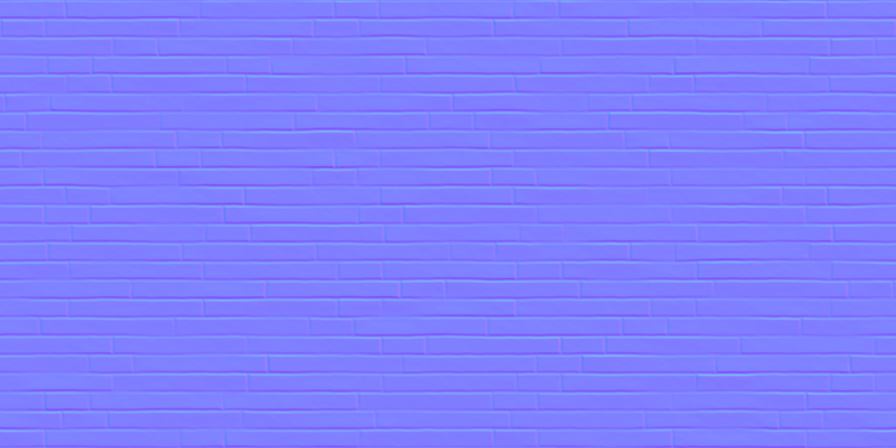
Give the GLSL for this texture map, as a Shadertoy shader.

```glsl
// Tangent-space normal map of a painted brick wall in a wild bond, tiling both ways.

#define ROWS 24.0          // courses up the canvas
#define UNITS 20.0         // header widths across the canvas
#define BEVEL 0.0066       // width of the rounded brick edge
#define JOINT_DEPTH 0.00094 // mean depth of the bed joints
#define HEAD_JOINT 0.55    // depth of upright joints relative to bed joints
#define WOBBLE 0.0024      // waviness of the joints
#define TILT 0.014         // largest slope of a single brick
#define LUMPS 0.00020      // height of soft paint lumps
#define GRAIN 0.00012      // height of fine paint grain
#define EPS 0.0012         // step for measuring slopes

float hash(vec2 p) {
    vec3 q = fract(vec3(p.xyx) * 0.1031);
    q += dot(q, q.yzx + 33.33);
    return fract((q.x + q.y) * q.z);
}

// Value noise that repeats over the 2 by 1 canvas; freq must be whole.
float noise(vec2 p, vec2 freq, float seed) {
    vec2 period = vec2(2.0, 1.0) * freq;
    vec2 cell = floor(p * freq), f = fract(p * freq);
    f = f * f * f * (f * (f * 6.0 - 15.0) + 10.0);
    vec2 a = mod(cell, period) + seed;
    vec2 b = mod(cell + 1.0, period) + seed;
    return mix(mix(hash(a), hash(vec2(b.x, a.y)), f.x),
               mix(hash(vec2(a.x, b.y)), hash(b), f.x), f.y);
}

// Each course holds two headers (1 unit) and six stretchers (3 units).
// Returns position inside the brick, brick length and a brick number.
vec3 layBrick(float x, float row) {
    float shift = floor(hash(vec2(row, 7.0)) * UNITS) + 0.5 * mod(row, 2.0)
                + 0.24 * (hash(vec2(row, 19.0)) - 0.5);
    float u = mod(x - shift, UNITS);
    float second = 4.0 + 3.0 * floor(hash(vec2(row, 31.0)) * 5.0);
    float origin = second * step(second, u);
    float v = u - origin;
    bool header = v < 1.0;
    float start = header ? 0.0 : 1.0 + 3.0 * floor((v - 1.0) / 3.0);
    return vec3(v - start, header ? 1.0 : 3.0, origin + start);
}

float wallHeight(vec2 p) {
    // Uneven joints with slightly ragged edges
    vec2 q = p + WOBBLE * (vec2(noise(p, vec2(14.0, 30.0), 3.0),
                                noise(p, vec2(8.0, 24.0), 50.0)) - 0.5);
    q.y += 0.4 * WOBBLE * (noise(p, vec2(44.0, 48.0), 70.0) - 0.5);

    // Brick under this point
    float course = q.y * ROWS;
    float row = mod(floor(course), ROWS);
    float unit = 2.0 / UNITS;
    vec3 brick = layBrick(q.x / unit, row);
    float sideGap = min(brick.x, brick.y - brick.x) * unit;
    float bedGap = (0.5 - abs(fract(course) - 0.5)) / ROWS;

    // Rounded edges, partly filled with paint
    float side = smoothstep(0.0, BEVEL, sideGap);
    float bed = smoothstep(0.0, BEVEL, bedGap);
    float depth = JOINT_DEPTH * mix(0.45, 1.55, noise(p, vec2(8.0, 24.0), 90.0));
    float h = depth * bed * mix(1.0 - HEAD_JOINT, 1.0, side);

    // Each brick leans a little
    vec2 id = vec2(brick.z, row);
    vec2 lean = vec2(hash(id + 11.0), hash(id + 43.0)) - 0.5;
    vec2 centred = vec2((brick.x - 0.5 * brick.y) * unit * 0.15,
                        (fract(course) - 0.5) / ROWS);
    h += 2.0 * TILT * dot(lean, centred) * side * bed;

    // Paint surface
    h += LUMPS * noise(p, vec2(36.0, 60.0), 130.0);
    h += GRAIN * noise(p, vec2(90.0, 120.0), 210.0);
    return h;
}

void mainImage(out vec4 fragColor, in vec2 fragCoord) {
    vec2 p = fragCoord / iResolution.xy * vec2(2.0, 1.0);
    vec2 e = vec2(EPS, 0.0);
    vec2 slope = vec2(wallHeight(p + e.xy) - wallHeight(p - e.xy),
                      wallHeight(p + e.yx) - wallHeight(p - e.yx)) / (2.0 * EPS);
    vec3 normal = normalize(vec3(-slope, 1.0));
    fragColor = vec4(0.5 + 0.5 * normal, 1.0);
}
```
